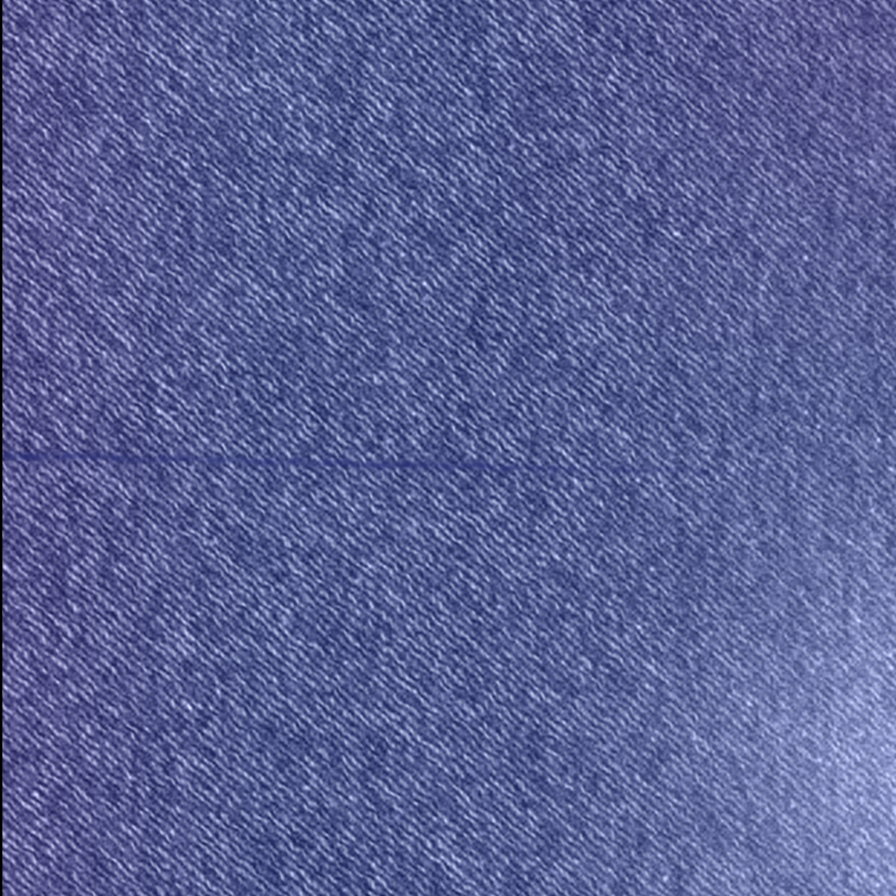
A Shadertoy shader for this texture:

```glsl
#define TWILL vec2(78.0, 90.0)
#define YARNS 140.0
#define RIPPLES 48.0
#define INDIGO vec3(0.205, 0.237, 0.455)
#define PALE vec3(0.485, 0.525, 0.705)
#define VIOLET vec3(0.025, -0.015, 0.0)
#define SEAM_WIDTH 0.0042
#define BORDER 0.0026
#define GRAIN 0.19
#define SPECKS 64.0
#define TAU 6.2831853

float hash(vec2 p) {
    vec3 q = fract(vec3(p.xyx) * 0.1031);
    q += dot(q, q.yzx + 33.33);
    return fract((q.x + q.y) * q.z);
}

float noise(vec2 p) {
    vec2 i = floor(p), f = fract(p);
    f = f * f * (3.0 - 2.0 * f);
    vec2 e = vec2(0.0, 1.0);
    return mix(mix(hash(i), hash(i + e.yx), f.x),
               mix(hash(i + e.xy), hash(i + e.yy), f.x), f.y);
}

float fbm(vec2 p) {
    float sum = 0.0, gain = 0.5;
    for (int i = 0; i < 4; i++) {
        sum += gain * noise(p);
        p = p * 2.03 + 17.0;
        gain *= 0.5;
    }
    return sum;
}

// Diagonal ribs, broken into short floats of uneven brightness
float twill(vec2 uv, float pixel) {
    float phase = dot(uv, TWILL) + 0.5 * fbm(uv * 9.0) + 0.45 * noise(uv * 110.0);
    float rib = floor(phase + 0.5);
    float detail = 1.0 - smoothstep(0.25, 0.6, pixel * length(TWILL));
    float ridge = 0.5 + 0.5 * cos(TAU * phase) * detail;
    float along = uv.x * YARNS;
    float strength = mix(0.3, 1.4, noise(vec2(along, rib * 3.0 + 40.0)));
    strength *= 1.0 + 0.2 * cos(TAU * (along + 0.37 * rib)) * detail;
    return ridge * strength;
}

// Sparse pale flecks, one possible per cell
float flecks(vec2 uv, float pixel) {
    vec2 cell = floor(uv * SPECKS);
    vec2 jitter = vec2(hash(cell + 5.0), hash(cell + 71.0));
    vec2 d = (uv * SPECKS - cell - mix(vec2(0.25), vec2(0.75), jitter)) / SPECKS;
    float radius = max(0.0028, pixel);
    return exp(-dot(d, d) / (radius * radius)) * smoothstep(0.88, 1.0, hash(cell + 130.0));
}

// Round falloff of light about a centre
float glow(vec2 uv, vec2 center, float falloff) {
    vec2 d = uv - center;
    return exp(-falloff * dot(d, d));
}

// Broad light: dim middle, bright lower right corner
float lighting(vec2 uv) {
    float corner = glow(uv, vec2(1.06, 0.08), 5.5);
    float hotspot = glow(uv, vec2(1.08, 0.14), 22.0);
    float upperLeft = glow(uv, vec2(0.05, 0.9), 4.0);
    float rightSide = smoothstep(0.6, 1.0, uv.x);
    return 0.07 * corner + 0.16 * hotspot + 0.02 * rightSide + 0.015 * upperLeft - 0.015;
}

void mainImage(out vec4 fragColor, in vec2 fragCoord) {
    vec2 uv = fragCoord / iResolution.xy;
    float pixel = 1.0 / min(iResolution.x, iResolution.y);

    // Weave, softer toward the bright side
    float soften = smoothstep(0.55, 1.0, uv.x + 0.15 * (0.5 - uv.y));
    float weave = mix(twill(uv, pixel), 0.43, 0.4 * soften);
    vec3 color = mix(INDIGO, PALE, weave + 0.06);
    color += 0.28 * flecks(uv, pixel);

    // Uneven dye, broken vertical yarns and fine grain
    color += 0.04 * (fbm(uv * vec2(12.0, 9.0)) - 0.47);
    color += 0.07 * (noise(uv * vec2(YARNS, 32.0)) - 0.5);
    color += GRAIN * (noise(uv * 310.0) - 0.5);

    // Broken vertical ripples on the right
    float ripple = sin(TAU * (uv.x * RIPPLES + 0.6 * noise(uv * vec2(12.0, 70.0))));
    color += 0.03 * ripple * soften * noise(uv * vec2(40.0, 90.0));

    // Light and violet tint near the edges
    color += lighting(uv);
    float leftTint = 1.0 - smoothstep(0.0, 0.3, uv.x);
    float cornerTint = smoothstep(0.5, 1.0, uv.x) * smoothstep(0.55, 1.0, uv.y);
    color += VIOLET * (leftTint + cornerTint);

    // Sagging horizontal crease, frayed and fading to the right
    float seamY = 0.492 - 0.024 * uv.x + 0.004 * (noise(vec2(uv.x * 60.0, 3.0)) - 0.5);
    float seamDist = (uv.y - seamY) / max(SEAM_WIDTH, pixel);
    float seam = exp(-seamDist * seamDist) * mix(0.25, 1.0, noise(vec2(uv.x * 110.0, 8.0)));
    seam *= 1.0 - smoothstep(0.45, 0.97, uv.x) * 0.9;
    color = mix(color, INDIGO * vec3(0.8, 0.8, 1.05), 0.8 * seam);

    // Dark strip on the left edge
    color *= smoothstep(BORDER - pixel, BORDER + pixel, uv.x);

    fragColor = vec4(clamp(color, 0.0, 1.0), 1.0);
}
```
